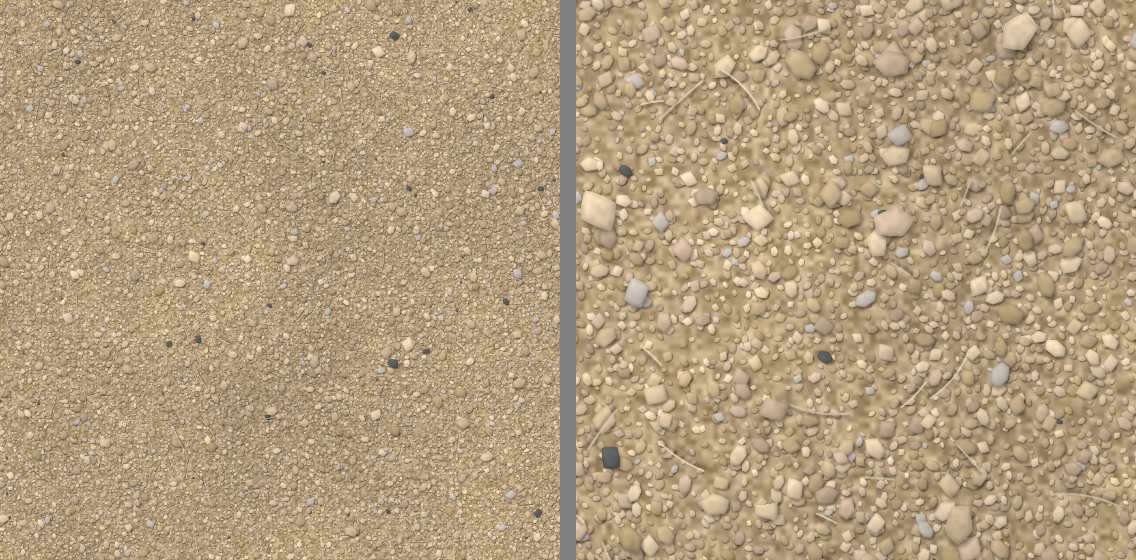
Left, the full canvas; right, a detail of the centre.
Reproduce this texture procedurally as a WebGL 1 fragment shader.

```glsl
precision highp float;
uniform vec2 u_resolution;

#define GRIT_CELLS 160.0
#define GRAVEL_CELLS 96.0
#define PEBBLE_CELLS 64.0
#define STONE_CELLS 36.0
#define STRAW_CELLS 26.0
#define SHADOW 0.36
#define RELIEF 0.13
#define MOTTLE 0.13
#define LIGHT_DIR vec2(-0.53, 0.85)

const vec3 SAND_DARK = vec3(0.55, 0.46, 0.325);
const vec3 SAND_LIGHT = vec3(0.85, 0.76, 0.615);
const vec3 OCHRE = vec3(0.70, 0.605, 0.45);
const vec3 CREAM = vec3(0.92, 0.83, 0.70);
const vec3 ROSE = vec3(0.78, 0.68, 0.59);
const vec3 GREY = vec3(0.77, 0.74, 0.70);
const vec3 SLATE = vec3(0.36, 0.37, 0.37);
const vec3 STRAW = vec3(0.92, 0.85, 0.72);

vec3 hash3(vec2 cell, float seed) {
  vec3 p = fract(vec3(cell.xyx) * vec3(0.1031, 0.1030, 0.0973) + seed * 0.1371);
  p += dot(p, p.yxz + 33.33);
  return fract((p.xxy + p.yzz) * p.zyx);
}

// Value noise that wraps after a whole number of cells
float noise(vec2 uv, float cells, float seed) {
  vec2 p = uv * cells, i = floor(p), f = fract(p);
  f = f * f * (3.0 - 2.0 * f);
  vec2 a = mod(i, cells), b = mod(i + 1.0, cells);
  return mix(mix(hash3(a, seed).x, hash3(vec2(b.x, a.y), seed).x, f.x),
             mix(hash3(vec2(a.x, b.y), seed).x, hash3(b, seed).x, f.x), f.y);
}

mat2 rotation(float angle) {
  float c = cos(angle), s = sin(angle);
  return mat2(c, -s, s, c);
}

// Radius measure of a rounded polygon: 1.0 on its outline
float polygonRadius(vec2 q, float sides, float phase) {
  float a = atan(q.y, q.x + 1e-5) + phase, sector = 6.28318 / sides;
  float facet = cos(a - sector * floor(a / sector + 0.5));
  return length(q) * mix(1.0, facet * 1.1, 0.75);
}

vec3 stoneColor(vec3 pick, float oddity) {
  vec3 color = mix(OCHRE, CREAM, pick.x);
  color = mix(color, ROSE * (0.9 + 0.2 * pick.x), 0.75 * step(0.78, pick.y));
  color = mix(color, GREY, step(1.0 - 0.07 * oddity, pick.z));
  return mix(color, SLATE, step(1.0 - 0.009 * oddity, pick.z));
}

// One layer of scattered stones with contact shadows, laid over the ground
vec3 layStones(vec3 ground, vec2 uv, float cells, vec2 sizes, float share,
               float oddity, float seed) {
  vec2 p = uv * cells, home = floor(p);
  float pixel = cells / u_resolution.y;
  for (int y = -1; y <= 1; y++) {
    for (int x = -1; x <= 1; x++) {
      vec2 cell = home + vec2(x, y), id = mod(cell, cells);
      vec3 place = hash3(id, seed), form = hash3(id, seed + 1.7);
      if (place.z > share) continue;
      vec2 q = p - cell - 0.15 - 0.7 * place.xy;
      float radius = mix(sizes.x, sizes.y, form.x * form.x);
      mat2 turn = rotation(form.y * 6.28318);
      vec2 stretch = vec2(0.88, 1.05 + 0.35 * form.z) / radius;
      float sides = 4.0 + floor(form.z * 3.0);
      float d = polygonRadius(turn * q * stretch, sides, form.x * 6.0);
      vec2 dropped = q + LIGHT_DIR * radius * 0.22;
      float shade = length(turn * dropped * stretch);
      ground *= 1.0 - SHADOW * (1.0 - smoothstep(0.72, 1.3, shade));
      vec3 color = stoneColor(hash3(id, seed + 3.1), oddity);
      color *= 1.0 + RELIEF * clamp(dot(q, LIGHT_DIR) / radius, -1.0, 1.0)
                   - 0.13 * smoothstep(0.6, 1.05, d);
      float soft = 0.6 * pixel / radius;
      ground = mix(ground, color, 1.0 - smoothstep(1.0 - soft, 1.0 + soft, d));
    }
  }
  return ground;
}

// Thin, slightly bowed bits of dry grass
vec3 layStraws(vec3 ground, vec2 uv) {
  vec2 p = uv * STRAW_CELLS, home = floor(p);
  float pixel = STRAW_CELLS / u_resolution.y;
  for (int y = -1; y <= 1; y++) {
    for (int x = -1; x <= 1; x++) {
      vec2 cell = home + vec2(x, y), id = mod(cell, STRAW_CELLS);
      vec3 place = hash3(id, 41.3), form = hash3(id, 47.9);
      if (place.z > 0.34) continue;
      vec2 q = rotation(form.x * 6.28318) * (p - cell - place.xy);
      float reach = mix(0.16, 0.55, form.y * form.y);
      q.y += (form.z - 0.5) * 0.7 * q.x * q.x;
      float d = length(vec2(max(abs(q.x) - reach, 0.0), q.y)) - 0.014;
      float under = length(vec2(max(abs(q.x) - reach, 0.0), q.y + 0.04));
      ground *= 1.0 - 0.2 * (1.0 - smoothstep(0.0, 0.06, under));
      float cover = 1.0 - smoothstep(-0.5 * pixel, 0.6 * pixel, d);
      ground = mix(ground, STRAW * (0.85 + 0.15 * form.z), 0.8 * cover);
    }
  }
  return ground;
}

void main() {
  vec2 uv = gl_FragCoord.xy / u_resolution;
  float patches = 0.6 * noise(uv, 7.0, 5.0) + 0.4 * noise(uv, 17.0, 9.0);
  float speckle = noise(uv, 300.0, 13.0);

  // Loose sand, then ever larger stones
  float sand = 0.55 * speckle + 0.45 * noise(uv, 170.0, 17.0);
  vec3 color = mix(SAND_DARK, SAND_LIGHT, sand);
  float bare = smoothstep(0.3, 0.7, patches);
  color = layStones(color, uv, GRIT_CELLS, vec2(0.26, 0.52), 0.72, 0.3, 2.0);
  color = layStones(color, uv, GRAVEL_CELLS, vec2(0.24, 0.50), 0.56 - 0.2 * bare, 0.6, 11.0);
  color = layStones(color, uv, PEBBLE_CELLS, vec2(0.25, 0.48), 0.38 - 0.2 * bare, 1.0, 23.0);
  color = layStones(color, uv, STONE_CELLS, vec2(0.20, 0.40), 0.13, 1.5, 31.0);
  color = layStraws(color, uv);

  // Grainy surface and broad uneven tone
  color *= 1.0 + 0.10 * (speckle - 0.5) + MOTTLE * (patches - 0.5);
  gl_FragColor = vec4(color, 1.0);
}
```
